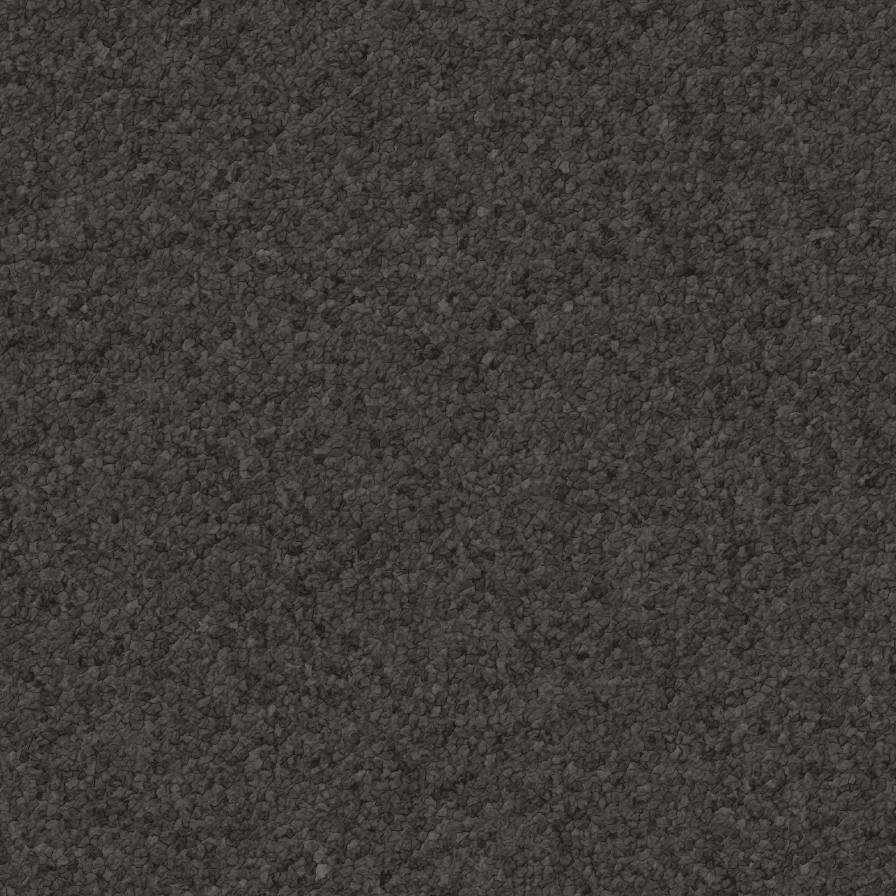
A Shadertoy shader for this texture:

```glsl
// Dark, warm grey fleece: small matted tufts packed closely together.
// Stretched Voronoi cells form the tufts; each has its own tone, top light
// and fibres, with uneven dark crevices and faint horizontal clumps.

const vec3  TINT         = vec3(1.02, 0.985, 0.937);
const float BASE_TONE    = 0.268;
const float TUFTS_ACROSS = 94.0;
const float TUFT_ANGLE   = 0.65;
const float ANGLE_SPREAD = 1.5;
const vec2  TUFT_SQUEEZE = vec2(0.76, 1.28);
const float TUFT_VARIETY = 0.080;
const float CREVICE_SIZE = 0.38;
const float CREVICE_DARK = 0.095;
const float TOP_LIGHT    = 0.055;
const float FIBRE_DEPTH  = 0.110;
const float GRIT_DEPTH   = 0.085;
const float CLUMP_DEPTH  = 0.022;
const float FLECK_GAIN   = 0.045;

float hash(vec2 p) {
    return fract(sin(dot(p, vec2(127.1, 311.7))) * 43758.5453);
}

vec2 hash2(vec2 p) {
    return vec2(hash(p), hash(p + vec2(37.2, 17.9)));
}

float noise(vec2 p) {
    vec2 cell = floor(p);
    vec2 f = fract(p);
    f = f * f * (3.0 - 2.0 * f);
    float low  = mix(hash(cell), hash(cell + vec2(1, 0)), f.x);
    float high = mix(hash(cell + vec2(0, 1)), hash(cell + vec2(1, 1)), f.x);
    return mix(low, high, f.y);
}

vec2 rotate(vec2 p, float angle) {
    float c = cos(angle);
    float s = sin(angle);
    return vec2(c * p.x + s * p.y, c * p.y - s * p.x);
}

// Finds the nearest tuft; returns the gap to the second nearest.
float findTuft(vec2 p, out vec2 id, out vec2 offset, out vec2 along) {
    vec2 cell = floor(p);
    float nearest = 1e3;
    float second = 1e3;
    for (int y = -2; y <= 2; y++) {
        for (int x = -2; x <= 2; x++) {
            vec2 candidate = cell + vec2(x, y);
            vec2 delta = p - candidate - hash2(candidate);
            float turn = hash(candidate + 71.3) - 0.5;
            vec2 local = rotate(delta, TUFT_ANGLE + ANGLE_SPREAD * turn);
            float dist = length(local * TUFT_SQUEEZE);
            if (dist < nearest) {
                second = nearest;
                nearest = dist;
                id = candidate;
                offset = delta;
                along = local;
            } else {
                second = min(second, dist);
            }
        }
    }
    return second - nearest;
}

void mainImage(out vec4 fragColor, in vec2 fragCoord) {
    vec2 uv = fragCoord / iResolution.y;
    vec2 p = uv * TUFTS_ACROSS;

    // Ragged tuft outlines
    vec2 warp = vec2(noise(p * 2.3), noise(p * 2.3 + 43.0)) - 0.5;
    p += 0.5 * warp;

    vec2 id, offset, along;
    float gap = findTuft(p, id, offset, along);

    // Tone and light of each tuft, with a few pale ones
    float random = hash(id + 5.7);
    float tone = BASE_TONE + TUFT_VARIETY * (random - 0.5);
    tone += FLECK_GAIN * pow(hash(id + 91.1), 14.0);
    tone += TOP_LIGHT * dot(offset, vec2(-0.5, 0.85));

    // Uneven shadows between tufts
    float crevice = 1.0 - smoothstep(0.0, CREVICE_SIZE, gap);
    tone -= CREVICE_DARK * crevice * mix(0.3, 1.3, noise(p * 1.3 + 19.0));

    // Fibres along the tuft and fine grit
    tone += FIBRE_DEPTH * (noise(along * vec2(1.8, 4.4) + id * 3.7) - 0.5);
    tone += GRIT_DEPTH * (noise(uv * 390.0) - 0.5);

    // Faint clumps, wider than tall
    float clump = 0.5 * noise(uv * vec2(14.0, 26.0) + 8.0)
                + 0.5 * noise(uv * vec2(30.0, 52.0));
    tone += CLUMP_DEPTH * (clump - 0.5);

    fragColor = vec4(clamp(tone, 0.12, 0.42) * TINT, 1.0);
}
```
